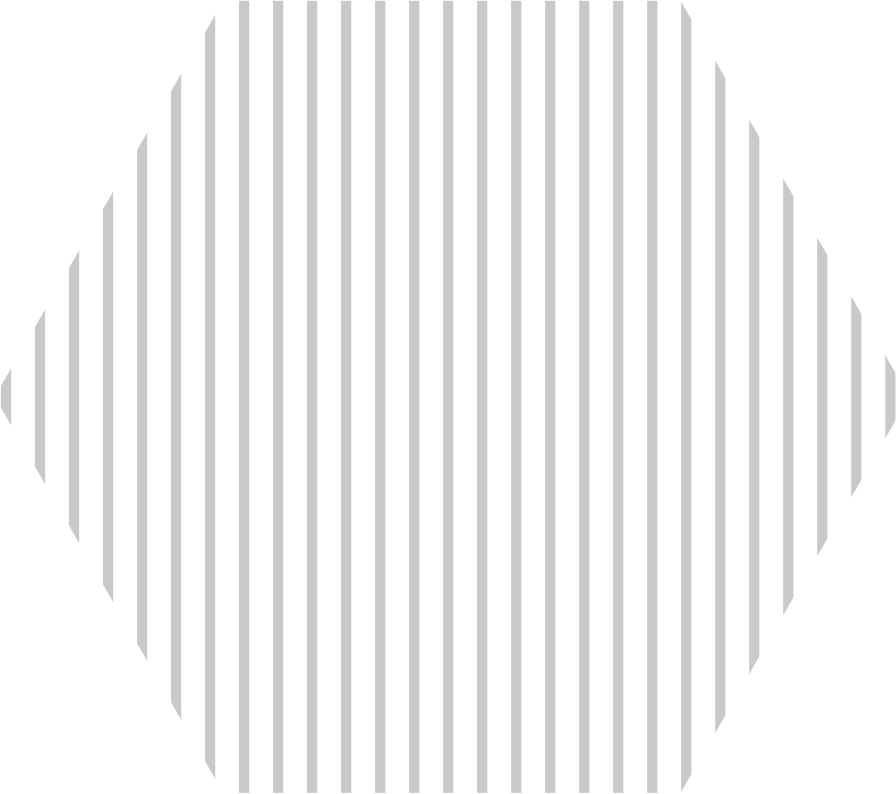
Reproduce this pattern procedurally as a Shadertoy shader.

```glsl
// Signed distance to a flat-topped hexagon
float hexagonDistance(vec2 p, float apothem) {
    p = abs(p);
    return max(p.y, dot(p, vec2(0.8660254, 0.5))) - apothem;
}

// Signed distance to evenly spaced vertical bars, one centred on x = 0
float barDistance(float x, float period, float halfWidth) {
    return abs(fract(x / period + 0.5) - 0.5) * period - halfWidth;
}

// Coverage of a shape over about one pixel
float coverage(float dist, float pixel) {
    return clamp(0.5 - dist / pixel, 0.0, 1.0);
}

void mainImage(out vec4 fragColor, in vec2 fragCoord) {
    float pixel = 1.0 / iResolution.x;
    vec2 p = (fragCoord - 0.5 * iResolution.xy) * pixel;

    // Bars clipped by a hexagon set slightly right of centre
    float bars = coverage(barDistance(p.x - 0.0002, 0.03796, 0.0057), pixel);
    float hexagon = coverage(hexagonDistance(p - vec2(0.0044, 0.0002), 0.442), pixel);

    vec3 paper = vec3(1.0);
    vec3 barGray = vec3(0.79);
    fragColor = vec4(mix(paper, barGray, bars * hexagon), 1.0);
}
```
